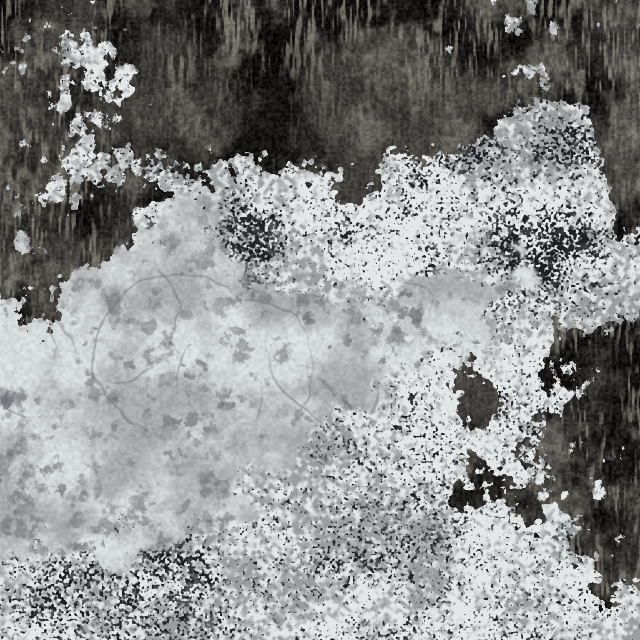
Write a Shadertoy shader that draws this texture.

```glsl
// Weathered wall: pale peeling paint over dark, vertically streaked wood.
// Soft shapes plus fractal noise split it into wood, smooth plaster and grainy
// paint; thresholded fine noise gives the specks, a cell pattern the stains.

const vec3 WOOD_BLACK   = vec3(0.075, 0.070, 0.065);
const vec3 WOOD_BROWN   = vec3(0.265, 0.253, 0.240);
const vec3 WOOD_PALE    = vec3(0.52, 0.51, 0.47);
const vec3 PAINT_WHITE  = vec3(0.89, 0.905, 0.905);
const vec3 PAINT_GREY   = vec3(0.60, 0.615, 0.62);
const vec3 SPECK_DARK   = vec3(0.11, 0.125, 0.14);
const vec3 SPECK_GREY   = vec3(0.44, 0.455, 0.465);
const vec3 PLASTER_PALE = vec3(0.84, 0.86, 0.86);
const vec3 PLASTER_GREY = vec3(0.66, 0.67, 0.675);
const vec3 STAIN_VIOLET = vec3(0.43, 0.43, 0.46);
const float EDGE_ROUGHNESS = 0.23;
const float GRAIN_SCALE = 255.0;
const float SPOT_SCALE = 36.0;

// Clusters of dense specks: centre, radii
const vec4 CLUSTERS[8] = vec4[8](
    vec4(0.39, 0.625, 0.045, 0.05), vec4(0.86, 0.61, 0.095, 0.065),
    vec4(0.75, 0.77, 0.045, 0.03), vec4(0.90, 0.775, 0.055, 0.04),
    vec4(0.05, 0.61, 0.05, 0.025), vec4(0.385, 0.53, 0.025, 0.06),
    vec4(0.20, 0.09, 0.19, 0.09), vec4(0.58, 0.15, 0.12, 0.05));

float hash(vec2 p) {
    vec3 q = fract(p.xyx * 0.1031);
    q += dot(q, q.yzx + 33.33);
    return fract((q.x + q.y) * q.z);
}

float noise(vec2 p) {
    vec2 i = floor(p), f = fract(p);
    f = f * f * (3.0 - 2.0 * f);
    return mix(mix(hash(i), hash(i + vec2(1, 0)), f.x),
               mix(hash(i + vec2(0, 1)), hash(i + vec2(1, 1)), f.x), f.y);
}

float fbm(vec2 p) {
    float sum = 0.0, amp = 0.5, total = 0.0;
    for (int i = 0; i < 6; i++) {
        sum += amp * noise(p);
        total += amp;
        amp *= 0.6;
        p = mat2(1.6, 1.2, -1.2, 1.6) * p + 17.3;
    }
    return sum / total;
}

float ellipse(vec2 p, vec2 centre, vec2 radii) {
    return (length((p - centre) / radii) - 1.0) * min(radii.x, radii.y);
}

// Positive where paint covers the wood
float paintField(vec2 p) {
    float edge = 0.50 + 0.225 * smoothstep(0.06, 0.27, p.x)
               + 0.10 * smoothstep(0.62, 0.84, p.x) - 0.20 * smoothstep(0.91, 0.98, p.x);
    float d = edge - p.y;
    d = min(d, ellipse(p, vec2(1.0, 0.31), vec2(0.16, 0.21)));
    d = min(d, ellipse(p, vec2(0.725, 0.355), vec2(0.027, 0.035)));
    d = min(d, ellipse(p, vec2(0.74, 0.225), vec2(0.02, 0.015)));
    d = max(d, -ellipse(p, vec2(0.15, 0.90), vec2(0.04, 0.13)) - 0.02);
    d = max(d, -ellipse(p, vec2(0.20, 0.71), vec2(0.07, 0.03)) - 0.015);
    d += EDGE_ROUGHNESS * (fbm(p * 16.0 + 3.0) - 0.5);
    d += 0.035 * (noise(p * 75.0) - 0.5) + 0.03 * (noise(p * 160.0 + 6.0) - 0.5);
    // Loose flakes left on the wood
    float zone = exp(-pow((p.x - 0.13) / 0.14, 2.0)) * smoothstep(0.50, 0.70, p.y);
    zone = max(zone, 0.9 * exp(-pow((p.x - 0.84) / 0.12, 2.0)));
    float flake = fbm(p * vec2(30.0, 26.0) + 40.0) - 0.82 + 0.18 * zone;
    return max(d, flake * 0.12);
}

vec3 woodColour(vec2 p) {
    float fibre = 0.6 * noise(p * vec2(290.0, 52.0)) + 0.4 * noise(p * vec2(170.0, 21.0));
    float streaky = max(smoothstep(0.78, 0.96, p.y),
                        max(smoothstep(0.28, 0.08, p.x), smoothstep(0.80, 0.92, p.x)));
    float tone = smoothstep(0.30, 0.58, fbm(p * 7.0 + 9.0) - 0.08 * streaky);
    vec3 c = mix(WOOD_BLACK, WOOD_BROWN, tone);
    c *= 0.6 + 0.8 * mix(0.5, fibre, 0.55 + 0.45 * streaky);
    float worn = smoothstep(0.38, 0.62, fbm(p * vec2(17.0, 12.0) + 21.0));
    c = mix(c, WOOD_PALE, 0.8 * (0.2 + 0.8 * streaky) * worn * smoothstep(0.45, 0.75, fibre));
    // Grey scuffs
    float scuff = smoothstep(0.50, 0.68, fbm(p * 14.0 + 55.0));
    c = mix(c, WOOD_PALE, scuff * (0.2 + 0.45 * noise(p * 110.0)));
    return c + 0.13 * (noise(p * 280.0) - 0.5);
}

vec3 grainColour(vec2 p) {
    float cluster = 0.0;
    for (int i = 0; i < 8; i++) {
        vec2 q = (p - CLUSTERS[i].xy) / CLUSTERS[i].zw;
        cluster = max(cluster, (i < 6 ? 1.0 : 0.55) * exp(-dot(q, q) * dot(q, q)));
    }
    cluster *= 0.5 + fbm(p * 34.0);
    vec2 turned = mat2(0.8, 0.6, -0.6, 0.8) * p;
    float grain = 0.55 * noise(p * GRAIN_SCALE) + 0.45 * noise(turned * GRAIN_SCALE * 1.3 + 8.0);
    float level = 0.29 + 0.25 * cluster + 0.5 * (fbm(p * 19.0 + 70.0) - 0.5);
    float speck = 1.0 - smoothstep(level - 0.13, level + 0.11, grain);
    float dull = smoothstep(0.38, 0.70, 0.6 * fbm(p * 12.0 + 30.0) + 0.4 * noise(turned * 170.0));
    vec3 paint = mix(PAINT_WHITE, PAINT_GREY, dull);
    float pale = (1.0 - 0.7 * cluster) * smoothstep(0.35, 0.85, noise(turned * 130.0 + 4.0));
    return mix(paint, mix(SPECK_DARK, SPECK_GREY, pale), speck);
}

// Soft round stains scattered over a jittered grid
float stains(vec2 p) {
    vec2 q = p * SPOT_SCALE + 1.5 * (vec2(fbm(p * 40.0), fbm(p * 40.0 + 50.0)) - 0.5);
    float cover = 0.0;
    for (int k = 0; k < 9; k++) {
        vec2 cell = floor(q) + vec2(k % 3 - 1, k / 3 - 1);
        vec2 centre = cell + 0.2 + 0.6 * vec2(hash(cell + 5.0), hash(cell + 90.0));
        float radius = mix(0.10, 0.52, pow(hash(cell + 31.0), 1.5));
        float spot = 1.0 - smoothstep(radius - 0.10, radius + 0.06, length(q - centre));
        float strength = 0.4 + 0.6 * hash(cell + 47.0);
        cover = max(cover, strength * spot * step(0.55, hash(cell + 13.0)));
    }
    return cover;
}

vec3 plasterColour(vec2 p) {
    float cloud = smoothstep(0.36, 0.72, fbm(p * 11.0 + 80.0));
    vec3 c = mix(PLASTER_PALE, PLASTER_GREY, cloud);
    c = mix(c, STAIN_VIOLET, 0.75 * stains(p) * smoothstep(0.40, 0.56, fbm(p * 8.0 + 15.0)));
    c = mix(c, STAIN_VIOLET, 0.55 * smoothstep(0.55, 0.70, fbm(p * 34.0 + 64.0)));
    // Faint broken arcs
    for (int i = 0; i < 7; i++) {
        vec2 id = vec2(i, 7);
        vec2 centre = vec2(0.06 + 0.11 * float(i), 0.25 + 0.3 * hash(id));
        float wobble = 0.06 * noise(p * 9.0 + id) + 0.008 * noise(p * 50.0);
        float ring = abs(length(p - centre) - 0.04 - 0.06 * hash(id + 20.0) - wobble);
        float line = 1.0 - smoothstep(0.0005, 0.003, ring);
        c = mix(c, STAIN_VIOLET, 0.4 * line * smoothstep(0.45, 0.7, noise(p * 14.0 + id)));
    }
    return c + 0.09 * (noise(p * 210.0) - 0.5);
}

void mainImage(out vec4 fragColor, in vec2 fragCoord) {
    vec2 p = fragCoord / iResolution.xy;

    // Smooth plaster lies between the upper paint and a rising diagonal
    float upper = 0.67 - 0.12 * smoothstep(0.28, 0.42, p.x) - p.y;
    float lower = p.y - 0.15 - 0.31 * smoothstep(0.25, 0.75, p.x);
    float plaster = min(min(upper, lower), 0.78 - p.x) + 0.26 * (fbm(p * 16.0 + 44.0) - 0.5);
    vec3 colour = mix(grainColour(p), plasterColour(p), smoothstep(-0.015, 0.02, plaster));

    float paint = smoothstep(-0.003, 0.003, paintField(p));
    colour = mix(woodColour(p), colour, paint);
    fragColor = vec4(clamp(colour, 0.0, 1.0), 1.0);
}
```
